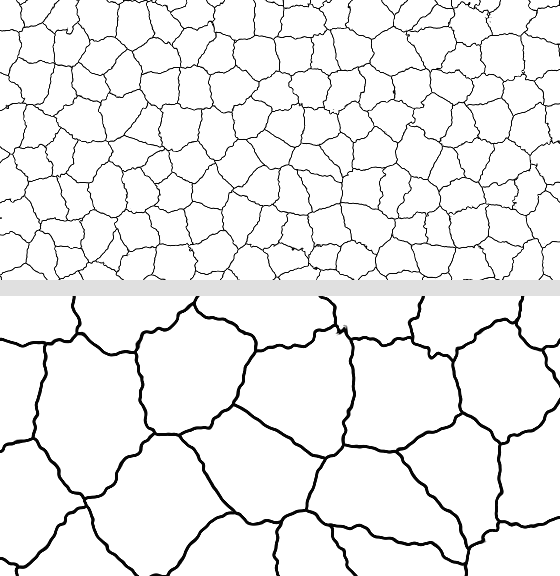
Top, the full canvas; bottom, a detail of the centre.
A WebGL 1 fragment shader for this pattern:

```glsl
precision highp float;
// Irregular rounded cells parted by thin, ragged black lines on white.

uniform vec2 u_resolution;

#define ROWS 8.0          // cells per canvas height
#define JITTER 0.78       // scatter of the cell centres
#define LINE_WIDTH 0.030  // in cells
#define EDGE_SOFTNESS 0.7 // in pixels
#define WARP_SCALE 1.35   // frequency of the broadest wobble
#define WARP_AMOUNT 0.17  // size of the broadest wobble, in cells
#define WARP_GAIN 0.6     // share kept by each finer octave
#define PAPER vec3(1.0)
#define INK vec3(0.02)

vec2 hash2(vec2 p) {
  vec2 q = vec2(dot(p, vec2(127.1, 311.7)), dot(p, vec2(269.5, 183.3)));
  return fract(sin(q) * 43758.545);
}

float cornerSlope(vec2 corner, vec2 offset) {
  float angle = 6.28318 * hash2(corner).x;
  return dot(vec2(cos(angle), sin(angle)), offset);
}

float gradientNoise(vec2 p) {
  vec2 i = floor(p), f = fract(p);
  vec2 u = f * f * f * (f * (f * 6.0 - 15.0) + 10.0);
  vec2 e = vec2(1.0, 0.0);
  float low = mix(cornerSlope(i, f), cornerSlope(i + e, f - e), u.x);
  float high = mix(cornerSlope(i + e.yx, f - e.yx),
                   cornerSlope(i + e.xx, f - e.xx), u.x);
  return mix(low, high, u.y);
}

// Position displaced by fractal noise; some regions are rougher than others
vec2 warp(vec2 p) {
  float roughness = 1.0 + 0.9 * gradientNoise(p * 0.7 + 91.0);
  float amount = WARP_AMOUNT * roughness, scale = WARP_SCALE;
  vec2 shift = vec2(0.0);
  for (int octave = 0; octave < 4; octave++) {
    vec2 q = p * scale + 17.3 * float(octave);
    shift += amount * vec2(gradientNoise(q), gradientNoise(q + 47.7));
    amount *= WARP_GAIN;
    scale *= 2.0;
  }
  return p + shift;
}

// Jittered centre of a cell in staggered rows
vec2 site(vec2 cell) {
  vec2 stagger = vec2(0.5 * mod(cell.y, 2.0) - 0.25, 0.0);
  return cell + 0.5 + stagger + JITTER * (hash2(cell + 5.0) - 0.5);
}

// Distance to the nearest cell border, corrected for the stretch of the warp
float borderDistance(vec2 p, float pixel) {
  vec2 q = warp(p);
  float h = 0.5 * pixel;
  vec2 stretchX = (warp(p + vec2(h, 0.0)) - q) / h;
  vec2 stretchY = (warp(p + vec2(0.0, h)) - q) / h;
  vec2 base = floor(q), nearest = vec2(0.0);
  float best = 100.0;

  for (int y = -2; y <= 2; y++) {
    for (int x = -2; x <= 2; x++) {
      vec2 centre = site(base + vec2(float(x), float(y)));
      float d = distance(centre, q);
      if (d < best) { best = d; nearest = centre; }
    }
  }

  float border = 100.0;
  for (int y = -2; y <= 2; y++) {
    for (int x = -2; x <= 2; x++) {
      vec2 other = site(base + vec2(float(x), float(y)));
      vec2 between = other - nearest;
      if (dot(between, between) > 0.0001) {
        vec2 n = normalize(between);
        float slope = length(vec2(dot(stretchX, n), dot(stretchY, n)));
        float d = dot(0.5 * (nearest + other) - q, n);
        border = min(border, d / max(slope, 0.4));
      }
    }
  }
  return border;
}

void main() {
  float pixel = ROWS / u_resolution.y;
  vec2 p = gl_FragCoord.xy * pixel + 20.0;
  float d = borderDistance(p, pixel);
  float line = clamp(0.5 + (0.5 * LINE_WIDTH - d) / (EDGE_SOFTNESS * pixel), 0.0, 1.0);
  gl_FragColor = vec4(mix(PAPER, INK, line), 1.0);
}
```
